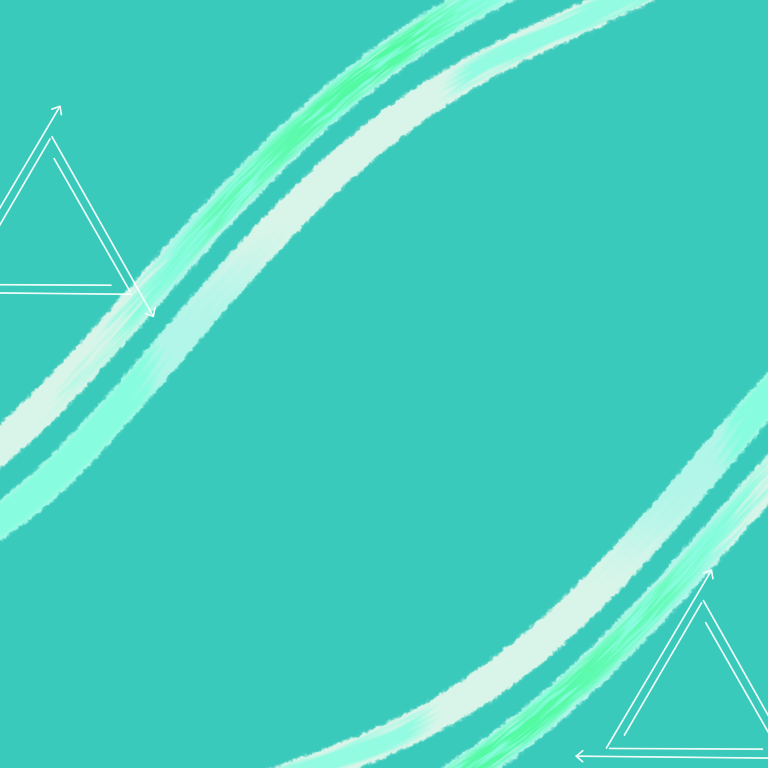
A Shadertoy shader for this background:

```glsl
const vec3 TEAL = vec3(0.225, 0.793, 0.735);
const vec3 CREAM = vec3(0.85, 0.96, 0.915);
const vec3 AQUA = vec3(0.70, 0.965, 0.915);
const vec3 MINT = vec3(0.53, 0.99, 0.87);
const vec3 GREEN = vec3(0.32, 0.98, 0.63);

vec2 hashGradient(vec2 cell) {
    float angle = 6.2832 * fract(sin(dot(cell, vec2(127.1, 311.7))) * 43758.5);
    return vec2(cos(angle), sin(angle));
}

float gradientNoise(vec2 p) {
    vec2 i = floor(p), f = p - i;
    vec2 u = f * f * f * (f * (f * 6.0 - 15.0) + 10.0);
    vec2 e = vec2(0.0, 1.0);
    float a = dot(hashGradient(i), f);
    float b = dot(hashGradient(i + e.yx), f - e.yx);
    float c = dot(hashGradient(i + e.xy), f - e.xy);
    float d = dot(hashGradient(i + e.yy), f - e.yy);
    return mix(mix(a, b, u.x), mix(c, d, u.x), u.y);
}

float band(float x, float start, float end, float blur) {
    return smoothstep(start - blur, start + blur, x) * (1.0 - smoothstep(end - blur, end + blur, x));
}

// Signed distance to the curve y = base + k.x t + k.y t^2 + k.z t^3 + k.w t^4
float curveDistance(vec2 p, float base, vec4 k) {
    float t = p.x;
    float height = base + t * (k.x + t * (k.y + t * (k.z + t * k.w)));
    float slope = k.x + t * (2.0 * k.y + t * (3.0 * k.z + t * 4.0 * k.w));
    return (p.y - height) / sqrt(1.0 + slope * slope);
}

// Pigments: t runs along the stroke, v across it from -1 to 1
vec3 greenPigment(float t, float v, float streak) {
    float s = t + 0.09 * streak;
    vec3 color = mix(CREAM, AQUA, smoothstep(0.15, 0.23, s));
    float core = 1.0 - smoothstep(0.45, 1.0, abs(v) + 0.45 * streak);
    color = mix(color, MINT, core * smoothstep(0.08, 0.25, s - 0.06 * v));
    float wet = band(s, 0.27, 0.59, 0.05) * (0.65 + 0.35 * smoothstep(0.3, 0.48, t));
    return mix(color, GREEN, wet * core * smoothstep(-0.4, 0.3, streak + 0.15));
}

vec3 palePigment(float t, float v, float streak) {
    float s = t + 0.035 * streak;
    vec3 color = mix(MINT, AQUA, smoothstep(0.18, 0.22, s));
    color = mix(color, CREAM, smoothstep(0.25, 0.37, s + 0.03 * v));
    float dab = smoothstep(0.57, 0.62, s) * (1.0 - smoothstep(0.4, 0.95, abs(v) + 0.5 * streak));
    color = mix(color, mix(MINT, AQUA, 0.25), dab);
    float rim = smoothstep(0.65, 1.0, abs(v)) * (1.0 - smoothstep(0.2, 0.3, t));
    return mix(color, AQUA, 0.6 * rim);
}

float roughCoverage(vec2 p, float d, float halfWidth, float pixel) {
    float ragged = 0.0028 * gradientNoise(p * 95.0) + 0.0025 * gradientNoise(p * 240.0);
    float edge = abs(d) + ragged - halfWidth;
    float solid = 1.0 - smoothstep(-0.0008 - pixel, 0.0008 + pixel, edge);
    float smear = 1.0 - smoothstep(0.0, 0.0035, edge);
    return max(solid, 0.2 * smear);
}

// A pair of parallel strokes; bend lowers the far end of the pale one
vec3 paintPair(vec3 color, vec2 p, float bend, float pixel) {
    float d = curveDistance(p, 0.4193, vec4(0.828, 1.806, -4.077, 2.319));
    float halfWidth = 0.0222;
    float streak = gradientNoise(vec2(p.x * 17.0, d * 190.0))
                 + 0.5 * gradientNoise(vec2(p.x * 45.0, d * 420.0));
    vec3 pigment = greenPigment(p.x, d / halfWidth, streak);
    color = mix(color, pigment, roughCoverage(p, d, halfWidth, pixel));

    float reach = max(p.x - 0.234, 0.0);
    d = curveDistance(p + vec2(0.0, bend * reach * reach), 0.3229, vec4(0.6633, 2.514, -4.893, 2.535));
    halfWidth = mix(0.0222, 0.0192, smoothstep(0.4, 0.7, p.x));
    streak = gradientNoise(vec2(p.x * 15.0 + 31.0, d * 160.0));
    pigment = palePigment(p.x, d / halfWidth, streak);
    return mix(color, pigment, roughCoverage(p, d, halfWidth, pixel));
}

float segmentDistance(vec2 p, vec2 a, vec2 b) {
    vec2 pa = p - a, ba = b - a;
    return length(pa - ba * clamp(dot(pa, ba) / dot(ba, ba), 0.0, 1.0));
}

vec2 rotate(vec2 p, float angle) {
    float c = cos(angle), s = sin(angle);
    return vec2(c * p.x - s * p.y, s * p.x + c * p.y);
}

// Three turned copies of one arrow and its shorter parallel line
float arrowTriangle(vec2 p) {
    vec2 tail = vec2(-0.1185, -0.0595), tip = vec2(0.0182, 0.1719);
    vec2 barb = normalize(tail - tip) * 0.011;
    float d = 1.0;
    for (int i = 0; i < 3; i++) {
        vec2 q = rotate(p, float(i) * 2.0943951);
        d = min(d, segmentDistance(q, tail, tip));
        d = min(d, segmentDistance(q, vec2(-0.0951, -0.0426), vec2(0.0052, 0.1293)));
        d = min(d, segmentDistance(q, tip, tip + rotate(barb, 0.7)));
        d = min(d, segmentDistance(q, tip, tip + rotate(barb, -0.7)));
    }
    return d;
}

void mainImage(out vec4 fragColor, in vec2 fragCoord) {
    vec2 uv = fragCoord / iResolution.xy;
    float pixel = 1.0 / min(iResolution.x, iResolution.y);

    // Brush strokes, the second pair turned by half a circle
    vec3 color = paintPair(TEAL, uv, 0.0, pixel);
    color = paintPair(color, vec2(1.1458, 0.9427) - uv, 0.09, pixel);

    // Thin line triangles
    float d = min(arrowTriangle(uv - vec2(0.0599, 0.6897)), arrowTriangle(uv - vec2(0.9082, 0.0856)));
    float line = 1.0 - smoothstep(-0.6 * pixel, 0.6 * pixel, d - 0.0011);
    color = mix(color, vec3(0.97, 1.0, 0.99), 0.95 * line);
    fragColor = vec4(color, 1.0);
}
```
